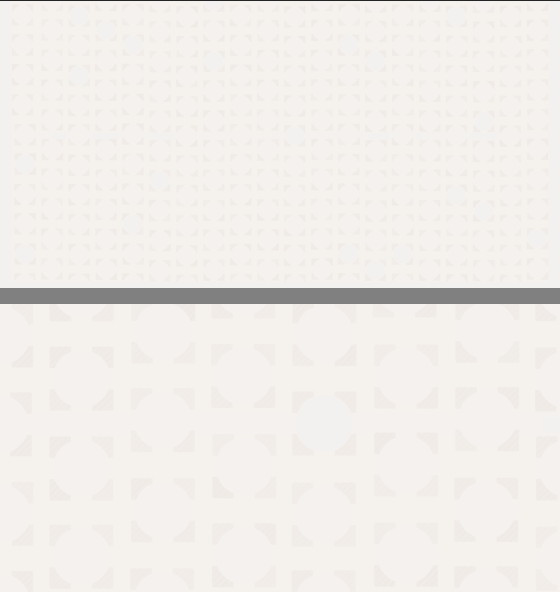
Top, the full canvas; bottom, a detail of the centre.
Write a WebGL 1 fragment shader that draws this pattern.

```glsl
precision highp float;
// Pale staggered tiles: twenty columns of discs, each framed by four faint
// corner wedges. Cells come from floor and mod; hashes vary position and tone.
// A cool margin, a patchy cool band and a dark top rule complete the sheet.
uniform vec2 u_resolution;

float hash(vec2 p) {
  return fract(sin(dot(p, vec2(127.1, 311.7))) * 4375.85);
}

float valueNoise(vec2 p) {
  vec2 i = floor(p);
  vec2 f = fract(p);
  f = f * f * (3.0 - 2.0 * f);
  return mix(mix(hash(i), hash(i + vec2(1.0, 0.0)), f.x),
             mix(hash(i + vec2(0.0, 1.0)), hash(i + 1.0), f.x), f.y);
}

float boxDistance(vec2 p, vec2 halfSize) {
  vec2 d = abs(p) - halfSize;
  return length(max(d, 0.0)) + min(max(d.x, d.y), 0.0);
}

float cover(float distance, float blur) {
  return 1.0 - smoothstep(-blur, blur, distance);
}

void main() {
  // One unit is a column pitch; depth is measured down from the top.
  vec2 uv = gl_FragCoord.xy / u_resolution;
  vec2 sheet = vec2(20.76, 10.65);
  vec2 p = vec2(uv.x, 1.0 - uv.y) * sheet;
  float blur = 0.8 * sheet.y / u_resolution.y;

  // Cool margins around a warm field
  vec3 cool = vec3(0.951, 0.947, 0.941);
  float field = cover(boxDistance(p - vec2(10.38, 5.0), vec2(9.95, 5.43)), blur);
  vec3 color = mix(cool, vec3(0.961, 0.945, 0.930), field);

  // Columns alternate by half a row, with a small slip per column
  float column = floor(p.x - 0.43);
  float inColumns = step(0.0, column) * step(column, 19.0);
  float slip = (hash(vec2(column, 3.0)) - 0.5) * 0.08;
  float rowPitch = 1.104;
  float y = p.y - 0.59 - slip - 0.5 * rowPitch * mod(column, 2.0);
  float row = floor(y / rowPitch + 0.5);
  vec2 tile = vec2(p.x - 0.93 - column, y - row * rowPitch);

  // The upper left tiles sit slightly outward
  tile.x += 0.10 * (1.0 - step(0.5, column)) * (1.0 - step(4.0, row));
  vec2 id = vec2(column, row);
  tile -= 0.025 * (vec2(hash(id + 7.0), hash(id + 19.0)) - 0.5);

  // Patchy cool band in the gaps between tiles
  float band = cover(abs(p.y - 5.04) - 0.13, 0.04);
  float patches = smoothstep(0.3, 0.6, valueNoise(vec2(p.x * 0.8, 5.0)));
  color = mix(color, cool, band * (0.25 + 0.65 * patches * mod(column, 2.0)));

  // Corner wedges: a square less its disc, opened along each side
  float disc = length(tile) - 0.355;
  float square = boxDistance(tile, vec2(0.37)) - 0.025;
  float sideGap = 0.13 - min(abs(tile.x), abs(tile.y));
  float wedge = cover(max(max(square, -disc), sideGap), blur);
  float shade = 0.65 + 0.35 * hash(id + sign(tile) * 0.3);
  shade *= 0.88 + 0.12 * sin((tile.x + tile.y) * 75.0);
  float visible = field * inColumns;
  color = mix(color, vec3(0.936, 0.916, 0.900), wedge * shade * visible);

  // Slightly cooler disc
  vec3 discColor = mix(vec3(0.957, 0.946, 0.936), cool, 0.4 * hash(id));
  color = mix(color, discColor, cover(disc, blur) * visible);

  // Dark rule along the top
  float rule = cover(p.y - 0.042, 0.5 * blur);
  color = mix(color, vec3(0.14), rule);
  gl_FragColor = vec4(color, 1.0);
}
```
